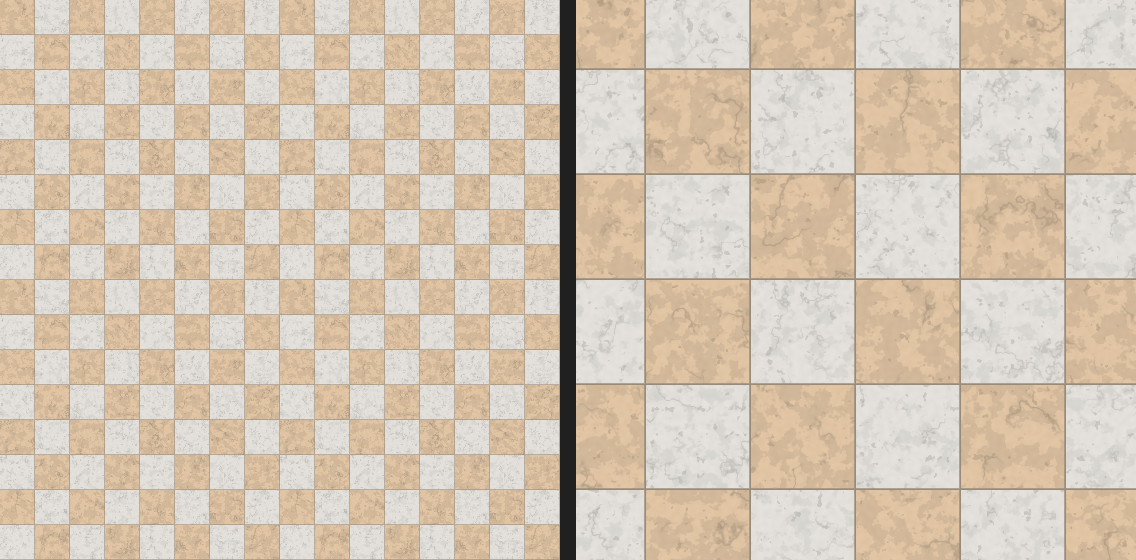
Left: the whole. Right: its middle third, enlarged.
This pattern is drawn by a Shadertoy shader. Its source:

```glsl
// Checkerboard of cream and tan marble tiles parted by hairline grout.
// Each tile samples gradient noise with its own seed for blotches, cracks and flecks;
// seeds wrap every PERIOD tiles, so the whole floor repeats without a seam.

const float TILES = 16.0;
const float PERIOD = 8.0;
const float GROUT_WIDTH = 0.0165;

const vec3 TAN_LIGHT = vec3(0.882, 0.770, 0.639);
const vec3 TAN_DARK = vec3(0.824, 0.722, 0.602);
const vec3 TAN_CRACK = vec3(0.630, 0.560, 0.475);
const vec3 CREAM_LIGHT = vec3(0.890, 0.877, 0.858);
const vec3 CREAM_CLOUD = vec3(0.846, 0.838, 0.818);
const vec3 CREAM_CRACK = vec3(0.670, 0.662, 0.645);
const vec3 GROUT = vec3(0.600, 0.545, 0.475);

uint mixBits(uint n) {
    n = n * 747796405u + 2891336453u;
    n = ((n >> ((n >> 28u) + 4u)) ^ n) * 277803737u;
    return (n >> 22u) ^ n;
}

float hash(vec2 cell, uint seed) {
    uvec2 c = uvec2(ivec2(cell));
    return float(mixBits(c.x + mixBits(c.y + mixBits(seed))) >> 8u) / 16777216.0;
}

float cornerSlope(vec2 corner, vec2 offset, uint seed) {
    float angle = 6.28318 * hash(corner, seed);
    return dot(vec2(cos(angle), sin(angle)), offset);
}

float gradientNoise(vec2 p, uint seed) {
    vec2 i = floor(p), f = p - i;
    vec2 u = f * f * f * (f * (f * 6.0 - 15.0) + 10.0);
    vec2 e = vec2(0.0, 1.0);
    float low = mix(cornerSlope(i, f, seed), cornerSlope(i + e.yx, f - e.yx, seed), u.x);
    float high = mix(cornerSlope(i + e, f - e, seed), cornerSlope(i + 1.0, f - 1.0, seed), u.x);
    return mix(low, high, u.y);
}

float fbm(vec2 p, int octaves, float gain, uint seed) {
    float sum = 0.0, amplitude = 1.0;
    for (int i = 0; i < octaves; i++) {
        sum += amplitude * gradientNoise(p + 0.37 * float(i), seed + uint(i));
        p *= 2.0;
        amplitude *= gain;
    }
    return sum;
}

// x: thin broken crack, y: soft stain around it
vec2 crack(vec2 p, float width, uint seed) {
    float ridge = abs(fbm(p, 5, 0.55, seed));
    float present = smoothstep(-0.06, 0.22, gradientNoise(p * 1.4 + 0.5, seed + 11u));
    return present * (1.0 - smoothstep(vec2(0.0), vec2(width, width * 4.0), vec2(ridge)));
}

float flecks(vec2 p, float threshold, uint seed) {
    return smoothstep(threshold, threshold + 0.18, fbm(p, 3, 0.65, seed));
}

vec3 tanMarble(vec2 p, float tone, uint seed) {
    float blotch = smoothstep(-0.10, 0.10, fbm(p * 4.4, 4, 0.65, seed) + 0.10 * (tone - 0.5));
    vec3 color = mix(TAN_LIGHT, TAN_DARK, blotch);
    vec2 vein = crack(p * 1.5 + 0.2, 0.065, seed + 31u);
    color = mix(color, TAN_CRACK, 0.10 * vein.y);
    color = mix(color, TAN_CRACK, 0.50 * vein.x);
    return mix(color, TAN_CRACK, 0.42 * flecks(p * 8.0, 0.47, seed + 61u));
}

vec3 creamMarble(vec2 p, float tone, uint seed) {
    float cloud = smoothstep(0.02, 0.38, fbm(p * 5.0, 4, 0.65, seed) + 0.06 * (tone - 0.5));
    vec3 color = mix(CREAM_LIGHT, CREAM_CLOUD, cloud);
    vec2 vein = crack(p * 2.2 + 0.2, 0.075, seed + 31u);
    color = mix(color, CREAM_CRACK, 0.06 * vein.y);
    color = mix(color, CREAM_CRACK, 0.40 * vein.x);
    return mix(color, CREAM_CRACK, 0.45 * flecks(p * 8.5, 0.43, seed + 61u));
}

// Pixel coverage of a line lying along the low edge of a unit cell
float edgeLine(float x, float width, float pixel) {
    float fromCenter = abs(fract(x - 0.5 * width + 0.5) - 0.5);
    return clamp((0.5 * (width + pixel) - fromCenter) / pixel, 0.0, min(1.0, width / pixel));
}

void mainImage(out vec4 fragColor, in vec2 fragCoord) {
    vec2 grid = TILES * fragCoord / iResolution.xy;
    vec2 pixel = TILES / iResolution.xy;
    vec2 cell = floor(grid), local = fract(grid);

    // Per-tile seed and tone
    vec2 id = mod(cell, PERIOD);
    uint seed = 100u * uint(id.x + PERIOD * id.y) + 7u;
    float tone = hash(id, 5u);

    // Alternate the two stones
    bool isTan = mod(cell.x + cell.y, 2.0) > 0.5;
    vec3 color = isTan ? tanMarble(local, tone, seed) : creamMarble(local, tone, seed);

    // Fine stone grain
    color += 0.022 * gradientNoise(local * 15.0, seed + 90u);

    // Grout hairlines
    float line = max(edgeLine(1.0 - local.x, GROUT_WIDTH, pixel.x),
                     edgeLine(local.y, GROUT_WIDTH, pixel.y));
    fragColor = vec4(mix(color, GROUT, line), 1.0);
}
```
